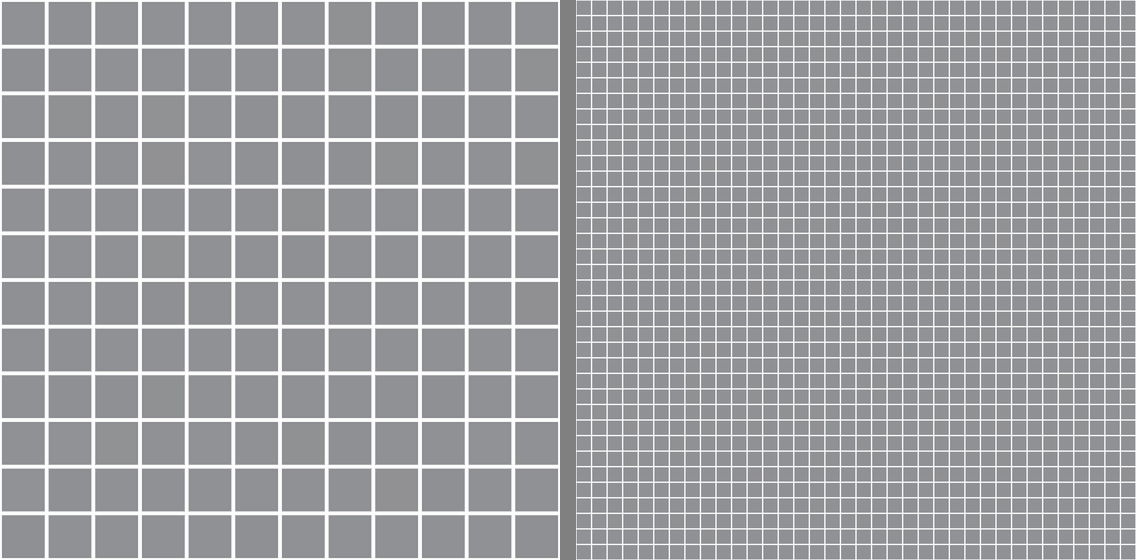
Left, the tile; right, the same tile 3 across and 3 down.
A Shadertoy shader for this pattern:

```glsl
// Square grey mosaic tiles on a straight grid with narrow white joints.
// Each cell holds a box distance function; a soft step separates tile from
// joint, with a faint dark rim and slight wrapped tone changes per tile.

#define TILES 12.0                        // repeats across and down
#define JOINT 0.083                       // joint width, in cells
#define SOFTNESS 0.015                    // half width of the tile edge, in cells
#define RIM_WIDTH 0.025                   // width of the dark rim, in cells
#define RIM_DARKEN 0.02                   // strength of the dark rim
#define TONE_VARIATION 0.006              // brightness change between tiles
#define TINT_VARIATION 0.004              // warm to cool change between tiles
#define TILE_COLOR vec3(0.563, 0.568, 0.580)
#define JOINT_COLOR vec3(0.988, 0.988, 0.988)

float hash(vec2 p) {
    vec3 q = fract(vec3(p.xyx) * 0.1031);
    q += dot(q, q.yzx + 33.33);
    return fract((q.x + q.y) * q.z);
}

// Signed distance to a centred square, negative inside
float squareDistance(vec2 p, float halfSide) {
    vec2 d = abs(p) - halfSide;
    return length(max(d, 0.0)) + min(max(d.x, d.y), 0.0);
}

void mainImage(out vec4 fragColor, in vec2 fragCoord) {
    // Cell grid; joints are centred on the cell borders so the edges wrap
    vec2 grid = fragCoord / iResolution.xy * TILES;
    vec2 cell = mod(floor(grid), TILES);
    vec2 local = fract(grid) - 0.5;
    float pixel = TILES / min(iResolution.x, iResolution.y);

    float dist = squareDistance(local, 0.5 - 0.5 * JOINT);
    float blur = max(SOFTNESS, 0.6 * pixel);
    float joint = smoothstep(-blur, blur, dist);

    // Tile surface: small tone and tint shifts, then the rim
    float tone = (hash(cell) - 0.5) * TONE_VARIATION;
    float tint = (hash(cell + 37.0) - 0.5) * TINT_VARIATION;
    vec3 tile = TILE_COLOR + tone + vec3(tint, 0.0, -tint);
    float rim = 1.0 - smoothstep(0.0, RIM_WIDTH, abs(dist + RIM_WIDTH));
    tile -= RIM_DARKEN * rim;

    fragColor = vec4(mix(tile, JOINT_COLOR, joint), 1.0);
}
```
